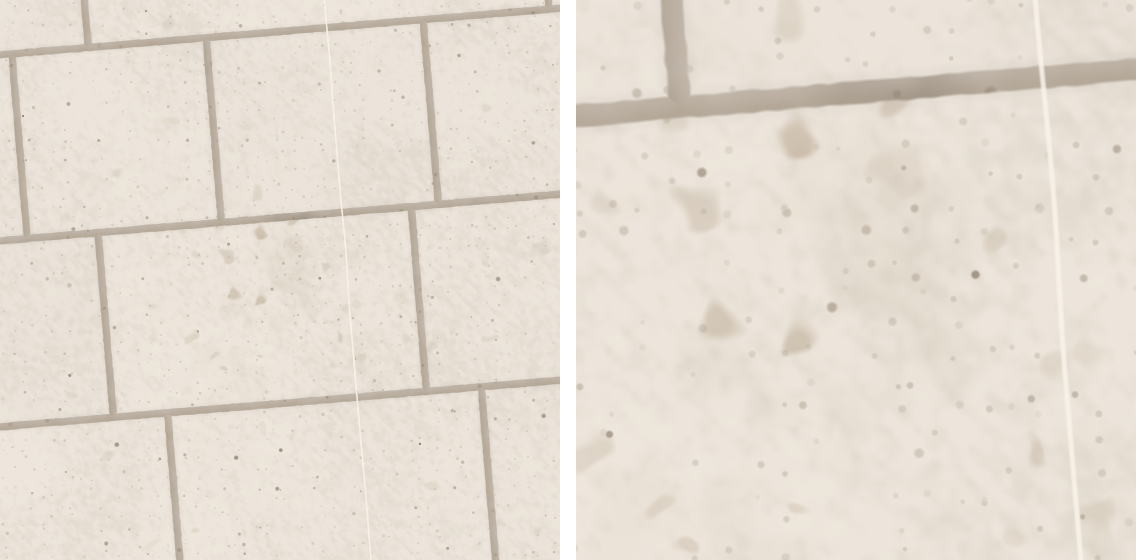
Left: the whole. Right: its middle third, enlarged.
This texture is drawn by a three.js fragment shader. Its source:

```glsl
// Pale limestone tiles in tilted, unevenly divided courses with taupe joints, pits, stains and a hairline scratch.
#define TILT 0.083
#define COURSE_HEIGHT 0.331
#define COURSE_BASE 0.237
#define JOINT_HALF 0.0066
#define SOFT 0.0013
#define SCRATCH_HALF 0.0012
#define STONE vec3(0.925, 0.895, 0.855)
#define STONE_SHADE vec3(0.885, 0.855, 0.812)
#define GROUT_DARK vec3(0.705, 0.655, 0.595)
#define GROUT_LIGHT vec3(0.760, 0.720, 0.670)
#define PIT vec3(0.55, 0.49, 0.42)
#define STAIN vec3(0.76, 0.70, 0.62)

varying vec2 vUv;

float hash(vec2 p) {
  vec3 h = fract(vec3(p.xyx) * 0.1031);
  h += dot(h, h.yzx + 33.33);
  return fract((h.x + h.y) * h.z);
}

float noise(vec2 p) {
  vec2 i = floor(p), f = fract(p);
  f = f * f * (3.0 - 2.0 * f);
  return mix(mix(hash(i), hash(i + vec2(1.0, 0.0)), f.x),
             mix(hash(i + vec2(0.0, 1.0)), hash(i + 1.0), f.x), f.y);
}

float fbm(vec2 p) {
  float sum = 0.0, amp = 0.5;
  for (int i = 0; i < 4; i++) {
    sum += amp * noise(p);
    p = p * 2.03 + 17.1;
    amp *= 0.5;
  }
  return sum / 0.9375;
}

// Position of the first joint and tile width for each course
vec2 courseSpacing(float row) {
  if (row < -0.5) return vec2(0.320, 0.562);
  if (row < 0.5) return vec2(0.223, 0.561);
  if (row < 1.5) return vec2(0.096, 0.3685);
  return vec2(0.233, 0.826);
}

// Soft round marks, at most one per cell
float specks(vec2 p, float cells, float density, float radius, float seed) {
  vec2 g = p * cells, id = floor(g) + seed;
  vec2 center = 0.25 + 0.5 * vec2(hash(id + 3.7), hash(id + 9.2));
  float r = radius * cells * mix(0.5, 1.0, hash(id + 5.1));
  float d = length(fract(g) - center);
  float strength = mix(0.3, 1.0, hash(id + 21.4));
  return step(hash(id), density) * strength * (1.0 - smoothstep(r * 0.4, r, d));
}

void main() {
  vec2 p = vUv;
  float c = cos(TILT), s = sin(TILT);
  vec2 q = vec2(c * p.x + s * p.y, c * p.y - s * p.x);

  // Courses and signed distances to the nearest joints
  float v = (q.y - COURSE_BASE) / COURSE_HEIGHT;
  float row = floor(v);
  float dy = (v - floor(v + 0.5)) * COURSE_HEIGHT;
  vec2 spacing = courseSpacing(row);
  float u = (q.x - spacing.x) / spacing.y;
  float nearest = floor(u + 0.5);
  float shift = abs(row - 1.0) < 0.5 ? -0.0205 * mod(nearest, 2.0) : 0.0;
  float dx = (u - nearest) * spacing.y - shift;
  float tile = nearest - step(dx, 0.0);

  // Mottled stone with short slanted flecks
  float cloud = fbm(p * 6.0 + 4.0);
  vec2 slanted = vec2(p.x + p.y, (p.y - p.x) * 0.6);
  float fleck = noise(slanted * 95.0) * 0.65 + noise(p * 190.0) * 0.35;
  float shade = smoothstep(0.38, 0.85, 0.45 * cloud + 0.55 * fleck);
  vec3 color = mix(STONE, STONE_SHADE, shade);
  color += 0.010 * (hash(vec2(tile, row) + 40.0) - 0.5);
  color += 0.012 * (0.5 - cloud);

  // Stains gathered near the center
  vec2 fromStain = (p - vec2(0.48, 0.46)) / vec2(0.17, 0.19);
  float cluster = exp(-dot(fromStain, fromStain));
  vec2 warped = p + 0.022 * (vec2(noise(p * 45.0), noise(p * 45.0 + 31.0)) - 0.5);
  float stain = specks(warped, 16.0, 0.6, 0.015, 2.0) * cluster;
  stain += 0.3 * specks(warped, 12.0, 0.22, 0.016, 60.0);
  stain += 0.16 * cluster * smoothstep(0.45, 0.75, fbm(p * 22.0));
  color = mix(color, STAIN, clamp(stain, 0.0, 0.8));

  // Pits, from sparse and dark to dense and faint
  float pits = 0.85 * specks(p, 13.0, 0.25, 0.0055, 11.0);
  pits = max(pits, 0.50 * specks(p, 29.0, 0.22, 0.0042, 23.0));
  pits = max(pits, 0.26 * specks(p, 58.0, 0.28, 0.0036, 47.0));
  color = mix(color, PIT, pits);

  // Joints with rough edges, darker on the lower and left sides
  float rough = 0.0012 * (noise(p * 130.0) - 0.5);
  float jointDist = min(abs(dx), abs(dy)) + rough;
  float across = abs(dx) < abs(dy) ? dx : dy;
  float lit = smoothstep(-JOINT_HALF, JOINT_HALF, across);
  lit = clamp(0.6 * lit + 0.8 * (fbm(p * 40.0) - 0.5) + 0.15, 0.0, 1.0);
  vec3 grout = mix(GROUT_DARK, GROUT_LIGHT, lit);
  vec2 fromSpill = (p - vec2(0.53, 0.612)) / vec2(0.045, 0.02);
  grout -= 0.10 * exp(-dot(fromSpill, fromSpill)) * noise(p * 55.0);
  grout = mix(grout, PIT, 0.5 * specks(p, 30.0, 0.3, 0.006, 71.0));
  color *= 1.0 - 0.025 * (1.0 - smoothstep(JOINT_HALF, 2.2 * JOINT_HALF, jointDist));
  color = mix(color, grout, 1.0 - smoothstep(JOINT_HALF - SOFT, JOINT_HALF + SOFT, jointDist));

  // Pale hairline scratch from top to bottom
  float scratchX = mix(0.663, 0.579, p.y) + 0.0025 * (noise(vec2(p.y * 9.0, 5.0)) - 0.5);
  float scratch = 1.0 - smoothstep(SCRATCH_HALF - SOFT * 0.6, SCRATCH_HALF + SOFT, abs(p.x - scratchX));
  color = mix(color, vec3(0.975, 0.955, 0.92), 0.85 * scratch);

  gl_FragColor = vec4(color, 1.0);
}
```
